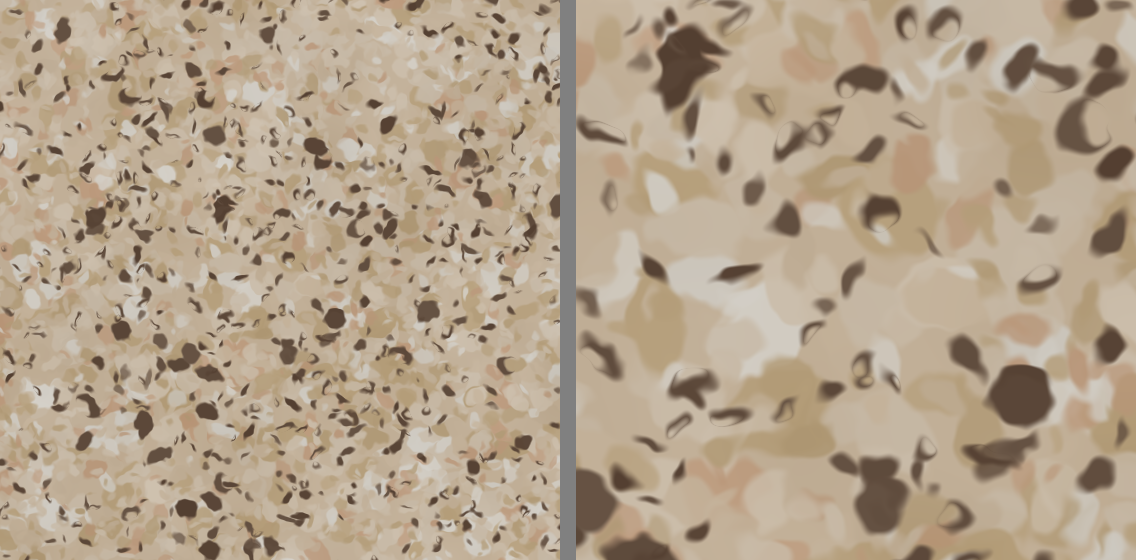
Left: the whole. Right: its middle third, enlarged.
This texture is drawn by a Shadertoy shader. Its source:

```glsl
vec4 hash4(vec2 cell, float seed) {
    vec4 q = fract(vec4(cell.xyx, cell.y + seed) * vec4(.1031, .1030, .0973, .1099) + seed * .137);
    q += dot(q, q.wzxy + 33.33);
    return fract((q.xxyz + q.yzzw) * q.zywx);
}

vec2 noise2(vec2 p, float seed) {
    vec2 i = floor(p), f = fract(p);
    f = f * f * (3. - 2. * f);
    vec2 low = mix(hash4(i, seed).xy, hash4(i + vec2(1, 0), seed).xy, f.x);
    vec2 high = mix(hash4(i + vec2(0, 1), seed).xy, hash4(i + 1., seed).xy, f.x);
    return mix(low, high, f.y);
}

vec3 lightPigment(float pick) {
    if (pick < .24) return vec3(.755, .685, .592); // beige
    if (pick < .58) return vec3(.783, .730, .657); // cream
    if (pick < .80) return vec3(.700, .612, .472); // tan
    if (pick < .89) return vec3(.730, .595, .480); // terracotta
    return vec3(.815, .800, .770);                 // white
}

// Paints one layer of randomly turned elliptical flakes over a colour.
vec3 scatter(vec3 color, vec2 p, float cells, float seed, float density, float stretch, bool dark) {
    vec2 g = p * cells, home = floor(g);
    float edge = .0030 * cells;
    for (int y = -1; y <= 1; y++)
    for (int x = -1; x <= 1; x++) {
        vec2 cell = home + vec2(x, y);
        vec4 place = hash4(cell, seed), look = hash4(cell, seed + 5.3);
        float cluster = dark ? 2.4 * smoothstep(.1, .95, noise2(cell * 9. / cells, 3.).x) : 1.;
        if (look.x > density * cluster) continue;

        float angle = 6.2832 * place.z, c = cos(angle), s = sin(angle);
        float aspect = sqrt(mix(1., stretch, look.y));
        vec2 d = mat2(c, -s, s, c) * (g - cell - place.xy) * vec2(1. / aspect, aspect);
        float radius = dark ? mix(.20, .43, place.w) : mix(.25, .56, place.w);
        float shape = length(d) - radius;

        vec3 pigment = lightPigment(look.z) + (look.w - .5) * .03;
        float opacity = mix(.6, .95, place.w);
        if (dark) {
            // Bitten flakes become crescents; some lie faintly under the surface.
            if (look.w > .65)
                shape = max(shape, radius * .72 - length(d - radius * vec2(.25, .65)));
            pigment = mix(vec3(.325, .245, .19), vec3(.40, .325, .265), look.z);
            opacity = mix(.65, 1., smoothstep(.0, .5, place.w));
        }
        color = mix(color, pigment, opacity * smoothstep(edge, -edge, shape));
    }
    return color;
}

void mainImage(out vec4 fragColor, in vec2 fragCoord) {
    vec2 p = fragCoord / iResolution.y;

    // Ragged outlines from two scales of warping
    vec2 q = p + .010 * (noise2(p * 50., 1.) - .5) + .005 * (noise2(p * 115., 2.) - .5);

    // Pale flakes, large to small
    vec3 color = vec3(.755, .685, .592);
    color = scatter(color, q, 18., 11., .95, 1.8, false);
    color = scatter(color, q + .37, 25., 23., .90, 1.9, false);
    color = scatter(color, q + .71, 34., 37., .55, 2.0, false);
    color = scatter(color, q + .13, 60., 41., .25, 2.6, false);

    // Broad drift between sandy and pale areas
    vec2 drift = noise2(p * 7., 9.) + .7 * noise2(p * 15., 13.) - .85;
    color += .035 * drift.x * vec3(.8, 1., 1.3) + .015 * drift.y;

    // Dark grains, slivers and specks
    color = scatter(color, q + .53, 22., 53., .12, 2.0, true);
    color = scatter(color, q + .29, 42., 67., .14, 3.0, true);
    color = scatter(color, q + .83, 66., 79., .06, 3.0, true);

    fragColor = vec4(color, 1.);
}
```
